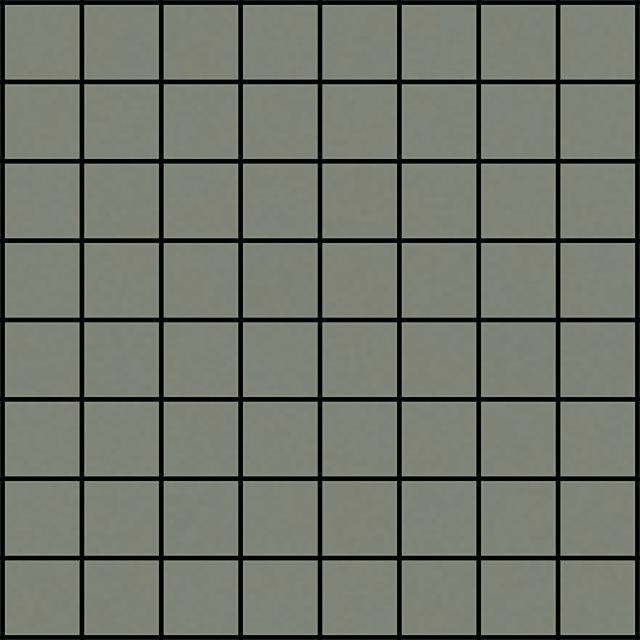
Reproduce this pattern procedurally as a Shadertoy shader.

```glsl
// Draws an eight by eight grid of grey-green squares between thin black lines.

const float CELLS = 8.0;
const float PITCH = 0.124;         // distance between line centres
const float LINE_WIDTH = 0.0073;
const float EDGE_BLUR = 0.0022;    // softness of the line edges
const float RIM_WIDTH = 0.0022;    // pale band beside each line
const vec3 TILE_COLOR = vec3(0.502, 0.512, 0.468);
const vec3 RIM_TINT = vec3(0.055, 0.055, 0.045);
const vec3 LINE_COLOR = vec3(0.0, 0.002, 0.003);

float hash(vec2 p) {
    vec3 q = fract(vec3(p.xyx) * 0.1031);
    q += dot(q, q.yzx + 33.33);
    return fract((q.x + q.y) * q.z);
}

float valueNoise(vec2 p) {
    vec2 i = floor(p);
    vec2 f = fract(p);
    f = f * f * (3.0 - 2.0 * f);
    float low = mix(hash(i), hash(i + vec2(1.0, 0.0)), f.x);
    float high = mix(hash(i + vec2(0.0, 1.0)), hash(i + vec2(1.0)), f.x);
    return mix(low, high, f.y);
}

// Distance from p to the nearest grid line centre
float gridDistance(vec2 p, float pitch) {
    vec2 d = abs(fract(p / pitch + 0.5) - 0.5) * pitch;
    return min(d.x, d.y);
}

// Faint tone shift per square, plus soft mottling
vec3 tileColor(vec2 p, float pitch) {
    float tone = (hash(floor(p / pitch) + 17.0) - 0.5) * 0.006;
    float mottle = (valueNoise(p * 110.0 + 40.0) - 0.5) * 0.01;
    float warmth = (valueNoise(p * 24.0 + 70.0) - 0.5) * 0.008;
    return TILE_COLOR + tone + mottle + vec3(warmth, 0.0, -warmth);
}

void mainImage(out vec4 fragColor, in vec2 fragCoord) {
    vec2 uv = fragCoord / iResolution.xy;
    float pixel = 1.0 / min(iResolution.x, iResolution.y);
    float blur = max(pixel, EDGE_BLUR);

    // Centre the grid so that its outer lines frame the canvas
    vec2 p = uv - 0.5 + 0.5 * CELLS * PITCH;
    float edge = gridDistance(p, PITCH) - 0.5 * LINE_WIDTH;

    // Squares with a pale rim
    vec3 color = tileColor(p, PITCH);
    float rim = 1.0 - smoothstep(RIM_WIDTH - 0.5 * blur, RIM_WIDTH + blur, edge);
    color += RIM_TINT * rim;

    // Lines
    float line = 1.0 - smoothstep(-0.5 * blur, 0.5 * blur, edge);
    color = mix(color, LINE_COLOR, line);

    fragColor = vec4(color, 1.0);
}
```
